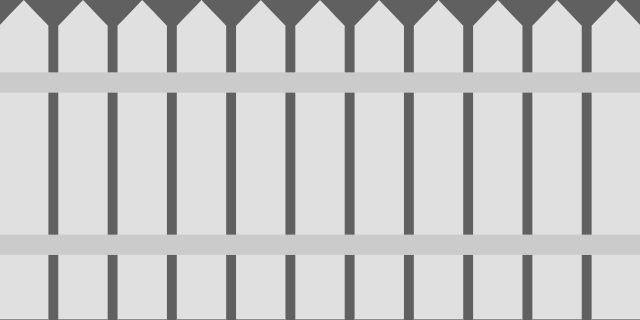
Reproduce this pattern procedurally as a WebGL 2 fragment shader.

```glsl
#version 300 es
precision highp float;

uniform vec2 u_resolution;
out vec4 fragColor;

// Lengths are fractions of the canvas height
const float PITCH = 0.18519;         // spacing of the pickets
const float FIRST_CENTER = 0.07407;  // centre of the leftmost picket
const float HALF_WIDTH = 0.07716;    // half the width of a picket
const float TIP_HEIGHT = 0.0805;     // from shoulder to point
const float PICKET_TOP = 1.0;
const float PICKET_BASE = 0.002;
const float UPPER_RAIL = 0.7422;     // centre heights of the rails
const float LOWER_RAIL = 0.2350;
const float RAIL_HALF = 0.0318;

const vec3 BACKGROUND = vec3(0.375);
const vec3 PICKET_COLOR = vec3(0.878);
const vec3 RAIL_COLOR = vec3(0.798);

// Signed distance bound of a pointed board centred on x = 0
float picketDistance(vec2 p) {
    float side = abs(p.x);
    vec2 slopeNormal = normalize(vec2(TIP_HEIGHT, HALF_WIDTH));
    float slope = dot(vec2(side, p.y - PICKET_TOP), slopeNormal);
    return max(max(side - HALF_WIDTH, slope), PICKET_BASE - p.y);
}

float railDistance(float y) {
    return min(abs(y - UPPER_RAIL), abs(y - LOWER_RAIL)) - RAIL_HALF;
}

// Share of a pixel covered by a shape
float coverage(float signedDistance, float pixel) {
    return clamp(0.5 - signedDistance / pixel, 0.0, 1.0);
}

void main() {
    vec2 p = gl_FragCoord.xy / u_resolution.y;
    float pixel = 1.0 / u_resolution.y;

    // Fold the canvas into one picket cell
    float cellX = (fract((p.x - FIRST_CENTER) / PITCH + 0.5) - 0.5) * PITCH;

    // Pickets first, then the rails in front
    vec3 color = BACKGROUND;
    color = mix(color, PICKET_COLOR, coverage(picketDistance(vec2(cellX, p.y)), pixel));
    color = mix(color, RAIL_COLOR, coverage(railDistance(p.y), pixel));
    fragColor = vec4(color, 1.0);
}
```
